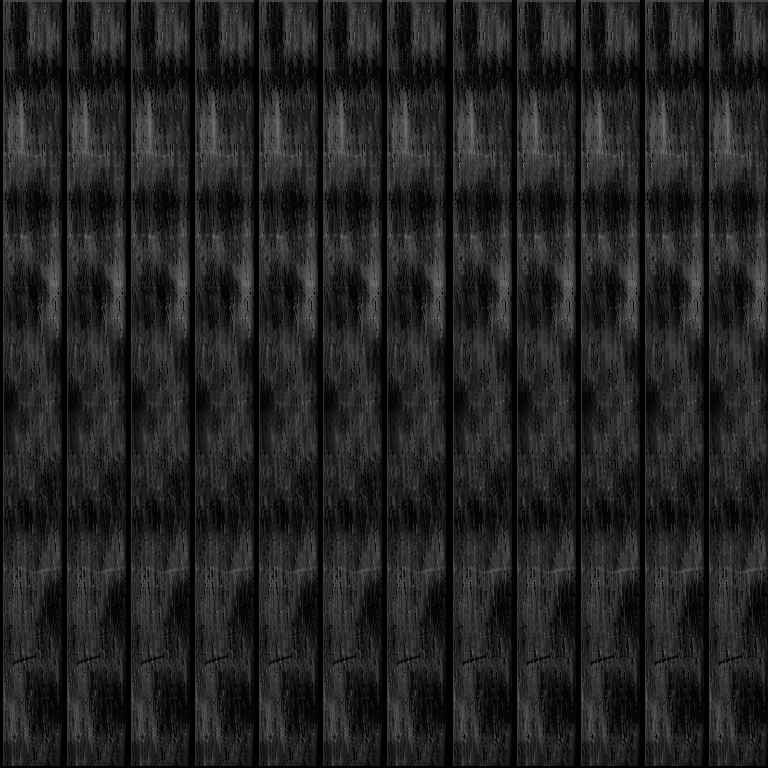
A WebGL 1 fragment shader for this texture:

```glsl
precision highp float;
uniform vec2 u_resolution;

// Layout, in plank widths unless noted
const float PLANKS = 12.0;
const float FIRST_EDGE = 0.0035;   // canvas units
const float WIDE_SEAM_AT = 0.585;  // canvas units
const float WIDE_SEAM_EXTRA = 0.0026;
const float BOARD_WIDTH = 0.925;
const float BEVEL = 0.025;

// Tones and contrasts
const vec3 GAP_COLOR = vec3(0.004);
const vec3 CHAR_COLOR = vec3(0.02);
const vec3 WOOD_COLOR = vec3(0.172);
const vec3 EDGE_COLOR = vec3(0.30);
const float PALE_GAIN = 0.14;
const float MOTTLE_GAIN = 0.24;
const float STREAK_GAIN = 0.10;
const float FIBRE_GAIN = 0.27;
const float STAIN_DEPTH = 0.72;

// Stains as centre x, depth from the top, half width, half height
const vec4 DARK_TOP = vec4(0.25, 0.40, 0.22, 0.60);
const vec4 DARK_BAND = vec4(0.60, 1.20, 0.55, 0.28);
const vec4 DARK_UPPER = vec4(0.40, 3.15, 0.50, 0.20);
const vec4 DARK_MIDDLE = vec4(0.50, 4.55, 0.28, 0.28);
const vec4 DARK_KNOT = vec4(0.00, 6.30, 0.22, 0.28);
const vec4 DARK_LOWER = vec4(0.48, 8.05, 0.34, 0.28);
const vec4 DARK_SIDE = vec4(0.82, 9.40, 0.18, 0.42);
const vec4 DARK_FOOT = vec4(0.70, 11.1, 0.40, 0.50);
const vec4 PALE_TOP = vec4(0.66, 0.50, 0.24, 0.45);
const vec4 PALE_LEFT = vec4(0.25, 1.95, 0.28, 0.55);
const vec4 PALE_RIGHT = vec4(0.80, 4.70, 0.16, 0.75);
const vec4 PALE_FOOT = vec4(0.30, 11.2, 0.25, 0.45);
const vec2 CRACK_START = vec2(0.17, 10.36);
const vec2 CRACK_END = vec2(0.52, 10.25);

vec2 hash2(vec2 p) {
  return fract(sin(vec2(dot(p, vec2(127.1, 311.7)), dot(p, vec2(269.5, 183.3)))) * 43758.55);
}

// Cellular noise: distance to the nearest scattered point
float cells(vec2 p) {
  vec2 base = floor(p);
  float nearest = 4.0;
  for (int j = -1; j <= 1; j++) {
    for (int i = -1; i <= 1; i++) {
      vec2 cell = base + vec2(float(i), float(j));
      vec2 d = cell + hash2(cell) - p;
      nearest = min(nearest, dot(d, d));
    }
  }
  return sqrt(nearest);
}

float stain(vec2 p, vec4 s) {
  vec2 d = (p - s.xy) / s.zw;
  return exp(-dot(d, d));
}

float segment(vec2 p, vec2 a, vec2 b) {
  vec2 ab = b - a;
  return length(p - a - ab * clamp(dot(p - a, ab) / dot(ab, ab), 0.0, 1.0));
}

// Long charred slivers, clustered where the wood is dark
float charring(vec2 g, float dark) {
  float rough = 0.6 * (cells(g * vec2(34.0, 11.0)) - 0.45);
  float size = 0.34 * dark - 0.03;
  float broad = cells(g * vec2(9.0, 1.1)) + rough - size;
  float thin = cells(g * vec2(18.0, 2.2) + 7.0) + rough - size;
  return 1.0 - smoothstep(-0.06, 0.10, min(broad, thin));
}

void main() {
  vec2 uv = gl_FragCoord.xy / u_resolution;
  float px = PLANKS / u_resolution.x;

  // Every plank shares one face; depth runs down from the top
  float along = uv.x - FIRST_EDGE - WIDE_SEAM_EXTRA * step(WIDE_SEAM_AT, uv.x);
  float depth = PLANKS * (1.0 - uv.y);
  vec2 p = vec2(fract(along * PLANKS), depth);

  // Slightly leaning grain, frayed by small cells
  vec2 g = p;
  g.x += 0.012 * sin(depth * 2.1) + 0.005 * sin(depth * 5.7 + p.x * 4.0) - 0.025 * depth;
  g += vec2(0.012, 0.2) * (cells(p * vec2(15.0, 6.0)) - 0.45);

  // Broad mottling, streaks and fine fibre
  float mottle = 0.55 * cells(g * vec2(1.5, 0.9) + 5.0) + 0.45 * cells(g * vec2(4.0, 2.0)) - 0.45;
  float streak = cells(g * vec2(7.0, 0.7) + 3.0) - 0.45;
  float fibre = 0.5 * cells(g * vec2(25.0, 1.6)) + 0.5 * cells(g * vec2(36.0, 15.0)) - 0.45;

  float dark = stain(p, DARK_TOP) + stain(p, DARK_BAND) + 0.8 * stain(p, DARK_UPPER)
    + stain(p, DARK_MIDDLE) + stain(p, DARK_LOWER)
    + stain(p, DARK_SIDE) + 0.9 * stain(p, DARK_FOOT);
  float pale = stain(p, PALE_TOP) + stain(p, PALE_LEFT)
    + 0.7 * stain(p, PALE_RIGHT) + 0.4 * stain(p, PALE_FOOT);
  pale *= 1.0 + 1.4 * streak;
  dark = clamp(dark * (1.0 - 1.5 * streak) - 0.5 * pale - 0.8 * mottle + 0.06, 0.0, 1.2);

  // Wood tone with pale cross scars
  float scar = smoothstep(0.985, 1.0, cos(4.83 * (depth - 2.4) + 0.15 * sin(p.x * 9.0)));
  scar *= smoothstep(-0.1, 0.2, mottle + 0.5 * fibre);
  vec3 color = WOOD_COLOR + PALE_GAIN * pale + MOTTLE_GAIN * mottle + STREAK_GAIN * streak
    + FIBRE_GAIN * fibre + 0.07 * scar;
  color *= 1.0 - STAIN_DEPTH * min(dark, 1.0);

  // Charred flecks, lit along one side
  float burnt = charring(g, dark);
  float lit = max(charring(g - vec2(0.02, 0.02), dark) - burnt, 0.0);
  color = mix(color + 0.08 * lit, CHAR_COLOR, 0.9 * burnt);
  color *= 1.0 - 0.95 * stain(p, DARK_KNOT);

  // Diagonal crack
  float crack = segment(p, CRACK_START, CRACK_END) + 0.05 * fibre;
  color *= 1.0 - 0.85 * (1.0 - smoothstep(0.006, 0.016 + px, crack));

  // Bevels and seams
  float rim = 1.0 - smoothstep(BEVEL - px * 0.5, BEVEL + px * 0.5, p.x);
  color = mix(color, EDGE_COLOR, 0.6 * rim);
  color *= 1.0 - 0.55 * smoothstep(BOARD_WIDTH - 0.06, BOARD_WIDTH, p.x);
  float topRim = 1.0 - smoothstep(BEVEL, BEVEL + px, depth);
  color = mix(color, EDGE_COLOR, 0.8 * topRim);
  float board = smoothstep(0.0, px, p.x)
    * (1.0 - smoothstep(BOARD_WIDTH - px * 0.5, BOARD_WIDTH + px * 0.5, p.x))
    * smoothstep(BEVEL, BEVEL + px, PLANKS - depth);
  color = mix(GAP_COLOR, max(color, 0.0), board);

  gl_FragColor = vec4(color, 1.0);
}
```
